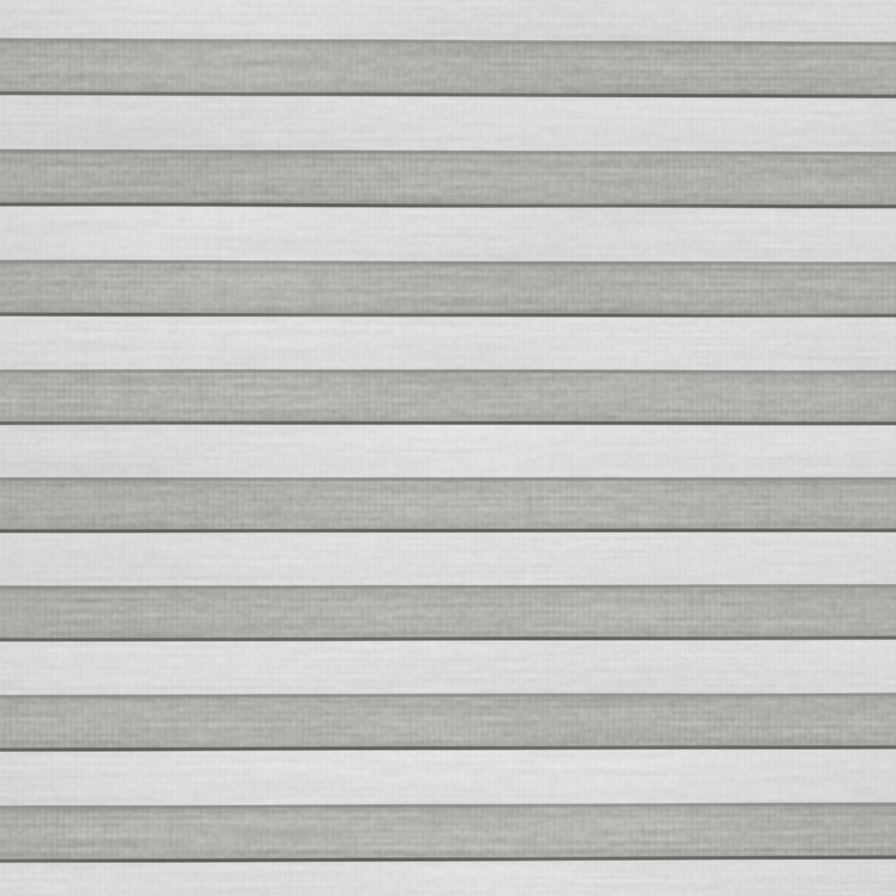
Write a Shadertoy shader that draws this texture.

```glsl
vec2 randomGradient(vec2 cell) {
    float h = fract(sin(dot(cell, vec2(127.1, 311.7))) * 43758.55);
    return vec2(cos(6.2832 * h), sin(6.2832 * h));
}

float gradientNoise(vec2 p) {
    vec2 i = floor(p), f = fract(p);
    vec2 u = f * f * f * (f * (f * 6.0 - 15.0) + 10.0);
    float a = dot(randomGradient(i), f);
    float b = dot(randomGradient(i + vec2(1, 0)), f - vec2(1, 0));
    float c = dot(randomGradient(i + vec2(0, 1)), f - vec2(0, 1));
    float d = dot(randomGradient(i + vec2(1, 1)), f - vec2(1, 1));
    return mix(mix(a, b, u.x), mix(c, d, u.x), u.y);
}

// Fine horizontal yarn crossed by fainter vertical threads
float weave(vec2 p) {
    float yarn = 0.034 * gradientNoise(p * vec2(5.0, 170.0))
               + 0.026 * gradientNoise(p * vec2(38.0, 150.0) + 31.0);
    float warp = 0.007 * sin(6.2832 * (150.0 * p.x + 0.3 * gradientNoise(p * 9.0)));
    float rows = 0.006 * sin(6.2832 * 132.0 * p.y);
    float patches = 0.6 + 1.2 * abs(gradientNoise(p * vec2(6.0, 14.0) + 7.0));
    float grain = 0.028 * gradientNoise(p * vec2(150.0, 165.0));
    return yarn + (warp + rows) * patches + grain;
}

void mainImage(out vec4 fragColor, in vec2 fragCoord) {
    vec2 uv = fragCoord / iResolution.xy;

    // Pleats sag slightly and fan apart toward the right
    float y = uv.y + 0.0013 + 0.0022 * sin(6.2832 * (0.8945 - uv.y) / 0.853);
    y += 0.0045 * (uv.x - 0.5) * (2.0 * uv.y - 1.0);
    y += 0.0008 * gradientNoise(vec2(uv.x * 3.0, uv.y * 8.0));

    // One pleat: shaded face in the lower half, lit face in the upper half
    float pleat = (y - 0.0417) * 8.205;
    float f = fract(pleat);
    float fold = f - step(0.5, f);
    float crest = f - 0.5;
    float aa = 8.205 / iResolution.y;
    float lit = smoothstep(-aa, aa, crest) * (1.0 - smoothstep(1.0 - aa, 1.0, f));

    // Face shading
    vec3 shadedColor = vec3(0.685, 0.692, 0.675);
    shadedColor += 0.025 * sin(6.2832 * clamp(f, 0.0, 0.5)) - 0.012;
    shadedColor -= 0.045 * exp(-abs(crest) * 22.0);
    shadedColor -= 0.05 * exp(-abs(fold) * 24.0);
    vec3 litColor = vec3(0.855, 0.865, 0.862);
    litColor += 0.015 * smoothstep(0.55, 0.95, f) - 0.006;

    float thread = weave(vec2(uv.x, y));
    vec3 color = mix(shadedColor + 1.5 * thread, litColor + 0.8 * thread, lit);
    color += 0.025 * gradientNoise(vec2(uv.x * 2.5, floor(pleat) * 1.7 + 0.4));
    color -= 0.018 * pow(abs(2.0 * uv.x - 1.0), 2.0);

    // Thin crest edge and dark fold line with uneven strength
    float wear = gradientNoise(vec2(uv.x * 4.0, floor(pleat + 0.5) * 2.3 + 0.5));
    float crestLine = 1.0 - smoothstep(0.004, 0.018 + aa, abs(crest + 0.014));
    color = mix(color, vec3(0.53, 0.54, 0.52), crestLine * (0.6 + 0.4 * wear));
    float foldLine = 1.0 - smoothstep(0.006, 0.018 + aa, abs(fold - 0.006));
    color = mix(color, vec3(0.37, 0.38, 0.35), foldLine * (0.88 + 0.3 * wear));

    fragColor = vec4(clamp(color, 0.0, 1.0), 1.0);
}
```
